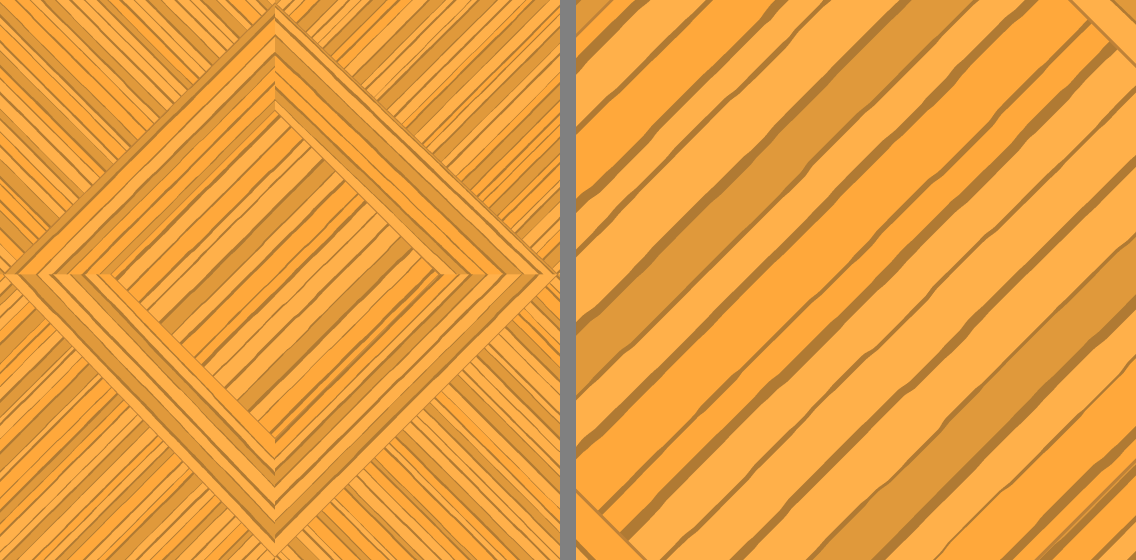
Left: the whole. Right: its middle third, enlarged.
Give the GLSL for this texture, as a WebGL 1 fragment shader.

```glsl
precision highp float;
uniform vec2 u_resolution;

const vec3 LIGHT_WOOD = vec3(1.00, 0.69, 0.29);
const vec3 ORANGE_WOOD = vec3(1.00, 0.66, 0.23);
const vec3 BROWN_WOOD = vec3(0.88, 0.60, 0.23);
const vec3 GROOVE = vec3(0.69, 0.48, 0.20);
const vec3 SEAM = vec3(0.75, 0.51, 0.22);

const vec2 CENTER = vec2(0.491, 0.510);
const float INNER_RADIUS = 0.293;
const float SEAM_HALF_WIDTH = 0.0009;
const int SAMPLES = 3;

float hash(vec2 p) {
  vec3 q = fract(p.xyx * 0.1031);
  q += dot(q, q.yzx + 33.33);
  return fract((q.x + q.y) * q.z);
}

// Mostly flat noise with short ramps, like chipped edges
float chips(float along, float row) {
  float cell = floor(along);
  float ramp = smoothstep(0.4, 0.6, along - cell);
  return mix(hash(vec2(cell, row)), hash(vec2(cell + 1.0, row)), ramp) - 0.5;
}

// Every period-th plank is brown, the others are light or orange
vec3 plankTone(float id, float seed, float period, float phase) {
  if (mod(id + phase, period) < 0.5) return BROWN_WOOD;
  return hash(vec2(id, seed + 5.0)) < 0.35 ? ORANGE_WOOD : LIGHT_WOOD;
}

// Planks of uneven width, parted by alternating thick and thin grooves
vec3 planks(float across, float along, float seed, float period, float phase) {
  float edge = floor(across + 0.5);
  float row = edge + seed * 17.0;
  float jitter = 0.55 * (hash(vec2(edge, seed)) - 0.5);
  float offset = across - edge - jitter + 0.06 * chips(along * 14.0, row);
  float thick = mod(edge, 2.0);
  float halfWidth = mix(0.035, 0.095, thick) + 0.035 * hash(vec2(seed, edge + 40.0));
  halfWidth += 0.03 * chips(along * 22.0 + 7.3, row + 90.0);
  if (abs(offset) < halfWidth) return GROOVE;
  float id = offset < 0.0 ? edge - 1.0 : edge;
  return plankTone(id, seed, period, phase);
}

vec3 parquet(vec2 p) {
  vec2 a = abs(p);
  float right = step(0.0, p.x);
  float below = step(p.y, 0.0);
  float side = right + 2.0 * below;

  // The frame reaches slightly further to the right and downwards
  vec2 reach = mix(vec2(0.485), vec2(0.505), vec2(right, below));
  float frame = a.x / reach.x + a.y / reach.y;
  float diamond = a.x + a.y;

  // Hairline joints around the frame
  float outerGap = abs(frame - 1.0) * 0.495;
  float innerGap = abs(diamond - INNER_RADIUS);
  if (min(outerGap, innerGap) < SEAM_HALF_WIDTH * 1.414) return SEAM;

  // Central diamond
  if (diamond < INNER_RADIUS)
    return planks((p.x - p.y) / 0.0385, p.x + p.y, 3.0, 7.0, 3.0);
  // Mitred frame, boards parallel to its sides
  if (frame < 1.0)
    return planks((1.0 - frame) / 0.06, a.x - a.y, 11.0 + side, 3.0, min(side, 2.0));
  // Corners, finer boards square to the frame
  return planks((a.x - a.y) / 0.024, diamond, 23.0 + side, 4.0, side);
}

void main() {
  float canvas = min(u_resolution.x, u_resolution.y);
  vec3 color = vec3(0.0);
  // Average a grid of samples to smooth all edges
  for (int i = 0; i < SAMPLES; i++) {
    for (int j = 0; j < SAMPLES; j++) {
      vec2 shift = (vec2(float(i), float(j)) + 0.5) / float(SAMPLES) - 0.5;
      color += parquet((gl_FragCoord.xy + shift) / canvas - CENTER);
    }
  }
  gl_FragColor = vec4(color / float(SAMPLES * SAMPLES), 1.0);
}
```
